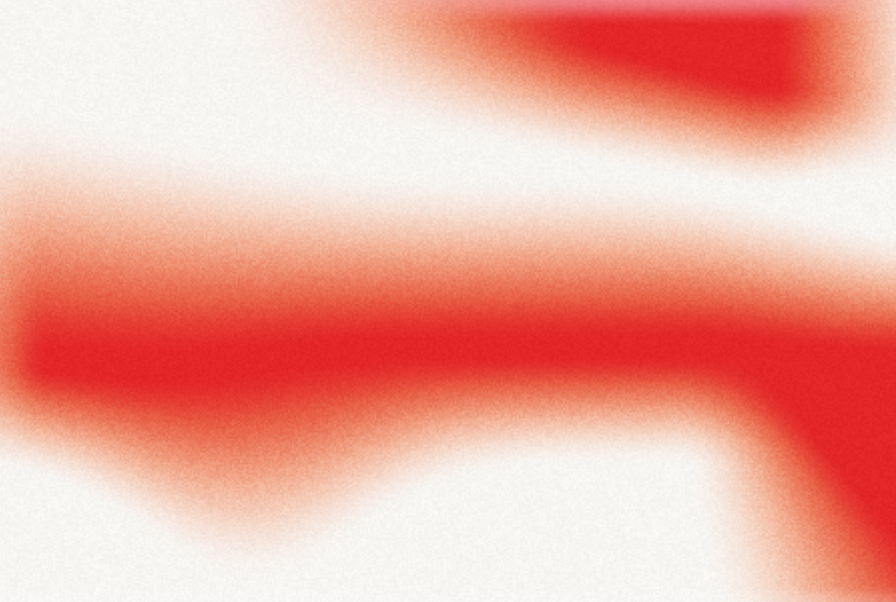
Write a Shadertoy shader that draws this background.

```glsl
// Soft red glows on warm white paper: a wavy horizontal band that turns down
// at the right, and a blurred patch at the top edge. Each glow is a product of
// smooth ramps; the summed heat is mapped to colour and given a fine grain.

// Integer hash of a grid cell, 0 to 1
float hash(ivec2 cell) {
    uvec2 q = uvec2(cell) * uvec2(1597u, 3571u);
    uint n = (q.x ^ (q.y << 7)) * 7919u;
    n = (n ^ (n >> 15)) * 73471u;
    n = (n ^ (n >> 13)) * 50021u;
    return float((n >> 8) & 65535u) / 65535.0;
}

// Smooth value noise, 0 to 1
float noise(vec2 p) {
    ivec2 i = ivec2(floor(p));
    vec2 f = smoothstep(0.0, 1.0, fract(p));
    return mix(mix(hash(i), hash(i + ivec2(1, 0)), f.x),
               mix(hash(i + ivec2(0, 1)), hash(i + ivec2(1, 1)), f.x), f.y);
}

// Rises from the pale edge to the hot edge, with a soft overshoot at both
float ramp(float pale, float hot, float v) {
    float s = clamp(((v - pale) / (hot - pale) + 0.1) / 1.25, 0.0, 1.0);
    return pow(mix(s, s * s * (3.0 - 2.0 * s), 0.7), 1.2);
}

float bell(float x, float centre, float width) {
    float d = (x - centre) / width;
    return exp(-d * d);
}

// Wavy band with a leg going down at the right
float bandHeat(vec2 uv) {
    float x = uv.x, y = uv.y;
    float upperPale = 0.80 - 0.31 * x + 0.09 * x * x + 0.06 * bell(x, 0.74, 0.25);
    float upperHot = 0.472 - 0.03 * smoothstep(0.75, 1.0, x) - 0.015 * bell(x, 0.2, 0.16);
    float lowerPale = 0.24 - 0.18 * bell(x, 0.28, 0.165);
    float lowerHot = 0.384 - 0.052 * bell(x, 0.22, 0.18);

    float top = ramp(upperPale, upperHot, y);
    float bottom = ramp(lowerPale, lowerHot, y);
    float leg = ramp(0.81 - 0.15 * y, 1.03 - 0.5 * y, x);
    float leftFade = mix(0.6, 1.0, smoothstep(-0.03, 0.055, x));
    return top * (1.0 - (1.0 - bottom) * (1.0 - leg)) * leftFade;
}

// Patch cut by the top edge, its underside sloping down to the right
float patchHeat(vec2 uv) {
    float across = uv.x - 0.5;
    float lift = 0.05 * smoothstep(0.82, 1.0, uv.x);
    float under = ramp(0.78 - 0.25 * across + lift, 0.96 - 0.37 * across + lift, uv.y);
    return under * ramp(0.27, 0.61, uv.x) * ramp(1.04, 0.89, uv.x);
}

// Paper white through peach and orange to red
vec3 heatColor(float heat) {
    vec3 stops[6] = vec3[6](
        vec3(0.967, 0.963, 0.953), vec3(0.96, 0.82, 0.75), vec3(0.95, 0.68, 0.57),
        vec3(0.93, 0.53, 0.41), vec3(0.91, 0.37, 0.27), vec3(0.89, 0.15, 0.15));
    vec3 color = stops[0];
    for (int i = 1; i < 6; i++)
        color = mix(color, stops[i], clamp(heat * 5.0 - float(i - 1), 0.0, 1.0));
    return color;
}

void mainImage(out vec4 fragColor, in vec2 fragCoord) {
    vec2 uv = fragCoord / iResolution.xy;
    vec2 grainPos = fragCoord / iResolution.y * 300.0;
    float grain = noise(grainPos) - 0.5;

    // Heat, with the grain strongest in the half tones
    float heat = clamp(bandHeat(uv) + patchHeat(uv), 0.0, 1.0);
    heat = clamp(heat + grain * 0.42 * heat * (1.0 - heat), 0.0, 1.0);
    vec3 color = heatColor(heat);

    // Pale haze along the top and bottom edges
    color = mix(color, vec3(0.97, 0.80, 0.85), 0.55 * heat * smoothstep(0.955, 1.005, uv.y));
    color = mix(color, vec3(0.98), 0.2 * smoothstep(0.03, 0.0, uv.y));

    // Paper grain
    color += 0.032 * (noise(grainPos.yx + 71.0) - 0.5);
    fragColor = vec4(color, 1.0);
}
```
